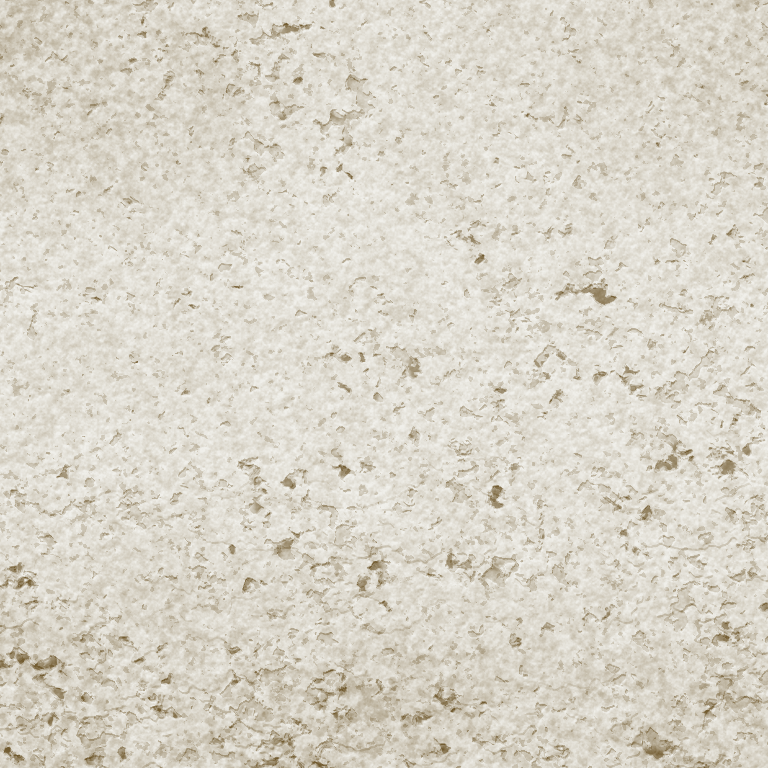
This texture is drawn by a WebGL 1 fragment shader. Its source:

```glsl
precision highp float;
// Weathered pale limestone: chalky grain, tan stains, ragged pits and eroded ledges.
uniform vec2 u_resolution;

float hash(vec2 p) {
  vec3 q = fract(p.xyx * 0.1031);
  q += dot(q, q.yzx + 33.33);
  return fract((q.x + q.y) * q.z);
}

float noise(vec2 p) {
  vec2 i = floor(p), f = fract(p);
  f = f * f * (3.0 - 2.0 * f);
  return mix(mix(hash(i), hash(i + vec2(1, 0)), f.x),
             mix(hash(i + vec2(0, 1)), hash(i + vec2(1, 1)), f.x), f.y);
}

// Four octaves, each turned and doubled; mean 0.5
float fbm(vec2 p) {
  float sum = 0.0, gain = 0.533;
  for (int i = 0; i < 4; i++) {
    p = mat2(1.6, 1.2, -1.2, 1.6) * p + 17.3;
    sum += gain * noise(p);
    gain *= 0.5;
  }
  return sum;
}

// Ragged cavities: positive inside, growing with depth
float pitDepth(vec2 p, float rough) {
  vec2 warp = vec2(noise(p * 90.0), noise(p * 90.0 + 41.0)) - 0.5;
  return fbm((p + 0.008 * warp) * vec2(29.0, 33.0)) - 0.74 + 0.11 * rough;
}

// Flat shelves with crumbling edges
float ledge(vec2 p) {
  return smoothstep(0.49, 0.52, fbm(p * vec2(11.0, 15.0) + 63.0));
}

void main() {
  vec2 p = gl_FragCoord.xy / min(u_resolution.x, u_resolution.y);
  vec2 above = p + vec2(-0.0008, 0.0024);

  // Broad zones: stained top corners and foot, rough lower and right parts
  float patches = fbm(p * 2.5 + 5.0);
  float top = smoothstep(0.62, 0.95, p.y)
            * (0.25 + 0.75 * smoothstep(0.08, 0.45, abs(p.x - 0.57)));
  float foot = 1.0 - smoothstep(0.08, 0.4, p.y + 0.08 * p.x);
  float stained = clamp((top + foot) * (0.3 + 1.3 * patches), 0.0, 1.2);
  float rough = 1.0 - smoothstep(0.25, 0.75, p.y + 0.3 * (0.5 - p.x));
  rough += 0.8 * (1.0 - smoothstep(0.03, 0.16, length(p - vec2(0.42, 0.87))));
  rough = clamp(rough + 2.5 * (fbm(p * 4.5 + 29.0) - 0.5), 0.0, 1.1);

  // Chalky surface: mottling, bumps lit from above, fine grain
  float mottle = fbm(p * 52.0 + 11.0);
  float shade = 0.075 + 0.4 * max(mottle - 0.42, 0.0) + 0.07 * stained;
  shade += 0.28 * (mottle - fbm(above * 52.0 + 11.0));
  shade += 0.14 * (noise(p * 250.0) - 0.5) + 0.1 * (noise(p * 470.0) - 0.5);
  shade += 0.2 * stained * smoothstep(0.45, 0.68, fbm(p * 48.0 + 83.0));
  shade += 0.1 * (fbm(p * 9.0 + 37.0) - 0.5);

  // Small sharp specks
  float speck = fbm(p * vec2(56.0, 64.0) + 7.0) + 0.05 * rough;
  shade += 0.27 * smoothstep(0.7, 0.76, speck);

  // Pits: tan hollows, shadowed upper rims, bright lower lips, dark cores
  float depth = pitDepth(p, rough);
  float hollow = smoothstep(0.0, 0.04, depth);
  float hollowAbove = smoothstep(0.0, 0.04, pitDepth(above, rough));
  float core = smoothstep(0.06, 0.12, depth)
             * smoothstep(0.45, 0.65, noise(p * 23.0 + 3.0));
  shade += 0.17 * hollow + 0.32 * max(hollow - hollowAbove, 0.0);
  shade -= 0.07 * max(hollowAbove - hollow, 0.0);
  shade += 0.55 * core;

  // Ledge edges cast thin broken shadows in the rough lower part
  float ledgeZone = rough * (1.0 - smoothstep(0.25, 0.55, p.y));
  shade += 0.4 * ledgeZone * clamp(ledge(above) - ledge(p), -0.15, 0.7);

  vec3 chalk = vec3(0.93, 0.925, 0.902);
  vec3 umber = vec3(0.56, 0.49, 0.355);
  gl_FragColor = vec4(mix(chalk, umber, clamp(shade, -0.03, 1.3)), 1.0);
}
```
